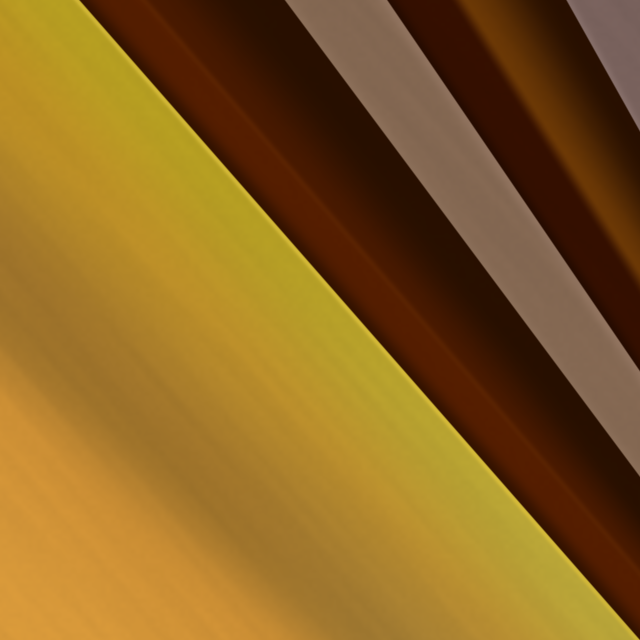
Give the GLSL for this background, as a Shadertoy shader.

```glsl
const vec3 LIME = vec3(0.71, 0.62, 0.13);
const vec3 GOLD = vec3(0.735, 0.56, 0.13);
const vec3 SHADE = vec3(0.62, 0.45, 0.165);
const vec3 ORANGE = vec3(0.80, 0.56, 0.205);
const vec3 RIM = vec3(0.84, 0.73, 0.22);
const vec3 RUST = vec3(0.33, 0.115, 0.0);
const vec3 UMBER = vec3(0.155, 0.06, 0.0);
const vec3 MAROON = vec3(0.205, 0.06, 0.0);
const vec3 AMBER = vec3(0.42, 0.22, 0.02);
const vec3 TAUPE = vec3(0.515, 0.405, 0.32);
const vec3 MAUVE = vec3(0.47, 0.38, 0.36);

float hash(vec2 cell) {
    vec3 q = fract(vec3(cell.xyx) * 0.1031);
    q += dot(q, q.yzx + 33.33);
    return fract((q.x + q.y) * q.z);
}

float noise(vec2 p) {
    vec2 cell = floor(p), f = fract(p);
    f = f * f * (3.0 - 2.0 * f);
    float low = mix(hash(cell), hash(cell + vec2(1, 0)), f.x);
    float high = mix(hash(cell + vec2(0, 1)), hash(cell + vec2(1, 1)), f.x);
    return mix(low, high, f.y);
}

// Signed distance to a slanted line; positive on its right side.
float slant(vec2 p, float topX, float run) {
    return (p.x - topX - run * (1.0 - p.y)) / sqrt(1.0 + run * run);
}

float cover(float d, float blur) {
    return smoothstep(-blur, blur, d);
}

float glow(float d, float width) {
    return exp(-d * d / (width * width));
}

// Broad satin surface with one soft fold.
vec3 satin(vec2 p, float rim) {
    vec3 lime = LIME + vec3(0.01, 0.025, 0.09) * smoothstep(0.8, 0.0, p.y);
    vec3 gold = GOLD + vec3(0.0, 0.0, 0.06) * (1.0 - p.y);
    vec3 color = mix(gold, lime, smoothstep(-0.19, -0.01, rim));
    float foldStart = slant(p, -0.27, 0.98);
    vec3 shade = SHADE + vec3(0.0, 0.03, 0.04) * smoothstep(0.3, 0.8, p.x);
    color = mix(color, shade, 1.0 - cover(foldStart, 0.105));
    float foldEnd = slant(p, -0.62, 1.095);
    vec3 orange = ORANGE + vec3(0.04, 0.035, 0.02) * smoothstep(-0.03, -0.25, foldEnd);
    return mix(color, orange, 1.0 - cover(foldEnd, 0.06));
}

// Dark recess, warm beside the rim and nearly black at the far side.
vec3 recess(float rim, float ridge, float beam) {
    float across = clamp(ridge / (ridge - beam), 0.0, 1.0);
    vec3 inner = mix(RUST * 0.87, UMBER, smoothstep(0.0, 0.75, across));
    vec3 color = mix(RUST, inner, cover(ridge, 0.012));
    color += vec3(0.035, 0.025, 0.005) * glow(ridge, 0.005);
    return color * (1.0 - 0.4 * glow(rim, 0.018));
}

void mainImage(out vec4 fragColor, in vec2 fragCoord) {
    vec2 p = fragCoord / iResolution.xy;
    float blur = max(0.0016, 0.8 / iResolution.y);

    // Edges of the converging strips, left to right.
    float rim = slant(p, 0.124, 0.876);
    float ridge = slant(p, 0.225, 0.865);
    float beamLeft = slant(p, 0.445, 0.745);
    float beamRight = slant(p, 0.605, 0.681);
    float amberEdge = slant(p, 0.716, 0.641);
    float farBeam = slant(p, 0.885, 0.56);

    // Layers, each covering the one to its left.
    vec3 color = satin(p, rim);
    color = mix(color, RIM, 0.85 * glow(rim + 0.003, 0.004));
    color = mix(color, recess(rim, ridge, beamLeft), cover(rim, blur));

    vec3 beam = TAUPE + vec3(0.05, 0.045, 0.05) * glow(beamRight, 0.012);
    beam += 0.025 * glow(beamLeft, 0.01);
    color = mix(color, beam, cover(beamLeft, blur));

    float across = clamp(amberEdge / (amberEdge - farBeam), 0.0, 1.0);
    vec3 amber = mix(AMBER, UMBER, smoothstep(0.05, 0.9, across));
    vec3 hollow = mix(MAROON, amber, cover(amberEdge, 0.012));
    hollow *= 1.0 - 0.3 * glow(beamRight, 0.012);
    color = mix(color, hollow, cover(beamRight, blur));

    vec3 mauve = MAUVE + 0.05 * glow(farBeam, 0.008);
    color = mix(color, mauve, cover(farBeam, blur));

    // Faint streaks along the strips and a fine grain.
    float streak = noise(vec2(rim * 70.0, p.y * 5.0)) - 0.5;
    float grain = noise(p * 130.0) - 0.5;
    color *= 1.0 + 0.035 * streak + 0.015 * grain;
    fragColor = vec4(clamp(color, 0.0, 1.0), 1.0);
}
```
